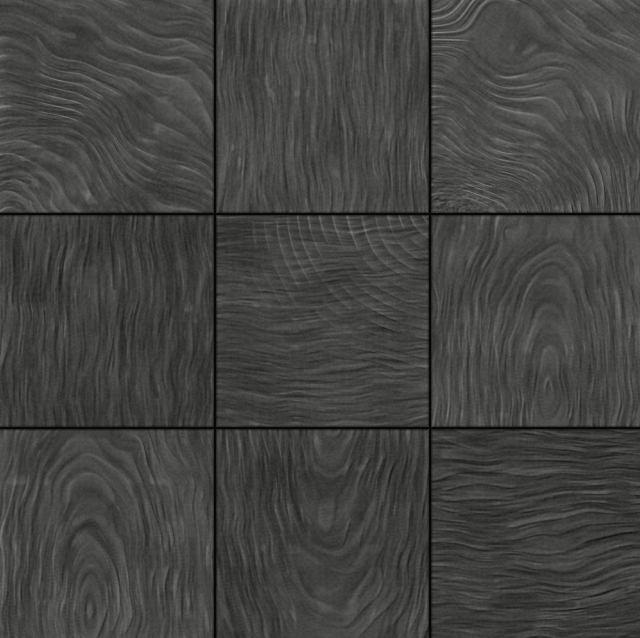
Write a WebGL 1 fragment shader that draws this texture.

```glsl
precision highp float;
// Three by three charcoal wood tiles parted by thin black joints.
// Each tile bends its own grain coordinates (straight, ringed or knotted);
// fibres and broken ridges form a height that is lit from the upper left.
uniform vec2 u_resolution;

float hash(vec2 p) {
  return fract(sin(dot(p, vec2(127.1, 311.7))) * 43758.5453);
}

float noise(vec2 p) {
  vec2 i = floor(p), f = fract(p);
  f = f * f * (3.0 - 2.0 * f);
  return mix(mix(hash(i), hash(i + vec2(1, 0)), f.x),
             mix(hash(i + vec2(0, 1)), hash(i + vec2(1, 1)), f.x), f.y);
}

// Ring coordinates: radius across the grain, angle along it
vec2 rings(vec2 d) {
  return vec2(length(d), atan(d.x, -d.y));
}

// Grain around a small knot, with a tall arched figure below it
vec2 knotted(vec2 f, vec2 knot, vec2 arch) {
  vec2 d = f - knot, a = f - arch;
  float pull = exp(-dot(d, d) * 45.0);
  float across = length(a * vec2(1.0, 0.32)) + 0.22 * pull * length(d * vec2(3.0, 2.0));
  return vec2(across, f.y);
}

// Grain coordinates (across, along) of tile k, counted from the upper left
vec2 grain(vec2 f, float k) {
  float wobble = noise(f * 3.0 + k * 17.0) - 0.5;
  vec2 g = vec2(f.x + 0.06 * wobble, f.y);
  if (k < 0.5) g = rings(f - vec2(0.2, 1.25)) + vec2(0.3 * wobble, 0.0);
  else if (k == 2.0) g = rings(f - vec2(0.1, 1.1)) + vec2(0.35 * wobble, 0.0);
  else if (k == 4.0) g = vec2(f.y + 0.06 * wobble, f.x);
  else if (k == 5.0) g = knotted(f, vec2(0.35, 0.08), vec2(0.55, 0.8));
  else if (k == 6.0) g = knotted(f, vec2(0.64, 0.08), vec2(0.42, 0.85));
  else if (k == 7.0) g = vec2(length((f - vec2(0.55, -0.1)) * vec2(1.0, 0.3)), f.y);
  else if (k == 8.0) g = vec2(f.y + 0.1 * wobble, f.x);
  g.x += 0.025 * (noise(f * 8.0 + k * 5.0) - 0.5);
  return g;
}

// Height of the wood surface: fine fibres plus broken growth ridges
float height(vec2 f, float k) {
  vec2 g = grain(f, k), seed = vec2(k * 13.0, k * 7.0);
  float fibre = 0.6 * noise(g * vec2(52.0, 5.0) + seed)
              + 0.4 * noise(g * vec2(105.0, 13.0) + seed);
  float swirl = 1.0 - step(0.5, mod(k, 2.0));
  float ring = g.x, strength = 0.3 + 0.3 * swirl;
  if (k == 4.0) {
    ring = length((f - vec2(1.1, -0.05)) * vec2(1.0, 1.15));
    strength = 0.95 * smoothstep(1.25, 0.45, ring);
  }
  if (k == 0.0 || k == 2.0) strength = 0.85;
  if (k == 5.0 || k == 7.0) strength = 0.5;
  float phase = fract(ring * 17.0 + 1.4 * noise(f * 4.0 + seed));
  float ridge = phase * phase * smoothstep(1.0, 0.82, phase);
  float broken = smoothstep(0.3, 0.7, noise(f * vec2(9.0, 10.0) + seed + 3.0));
  return fibre + 1.2 * strength * ridge * broken;
}

// Average grey of each tile
float tileTone(float k) {
  if (k == 2.0) return 0.292;
  if (k == 1.0 || k == 5.0 || k == 6.0) return 0.28;
  if (k == 0.0) return 0.272;
  if (k == 4.0) return 0.258;
  return k == 8.0 ? 0.23 : 0.242;
}

void main() {
  vec2 uv = gl_FragCoord.xy / u_resolution;
  float px = 1.0 / u_resolution.y;

  // Tile cell and position inside it, with y running down
  vec2 q = vec2(uv.x, 1.0 - uv.y) / vec2(0.336, 0.3355);
  vec2 cell = min(floor(q), 2.0), f = q - cell;
  float k = cell.x + 3.0 * cell.y;

  // Grain tone and raking light
  float h = height(f, k);
  float slope = h - height(f - vec2(0.007), k);
  float tone = tileTone(k) + 0.11 * (h - 0.58) + 0.13 * slope;

  // Soft blotches, pale flecks along the grain and fine speckle
  vec2 g = grain(f, k);
  tone += 0.045 * (noise(q * 4.5 + 9.0) - 0.5);
  float fleck = smoothstep(0.76, 0.95, noise(g * vec2(75.0, 16.0) + k * 31.0));
  tone += 0.085 * fleck * noise(q * 11.0);
  tone += 0.045 * (noise(q * 120.0) - 0.5);

  // Worn, slightly paler rim along each tile
  vec2 nearest = min(f, 1.0 - f);
  float rim = min(nearest.x, nearest.y);
  tone += 0.05 * exp(-rim * 45.0) * noise(q * 24.0 + 4.0);

  // Black joints with a soft shadow
  vec2 gap = abs(q - clamp(floor(q + 0.5), 1.0, 2.0)) * 0.336;
  float joint = min(gap.x, gap.y);
  tone *= 1.0 - 0.3 * smoothstep(0.006, 0.002, joint);
  vec3 wood = tone * vec3(1.0, 1.003, 0.98);
  float cover = smoothstep(0.0019 - 0.7 * px, 0.0019 + 0.7 * px, joint);
  gl_FragColor = vec4(mix(vec3(0.03, 0.032, 0.03), wood, cover), 1.0);
}
```
